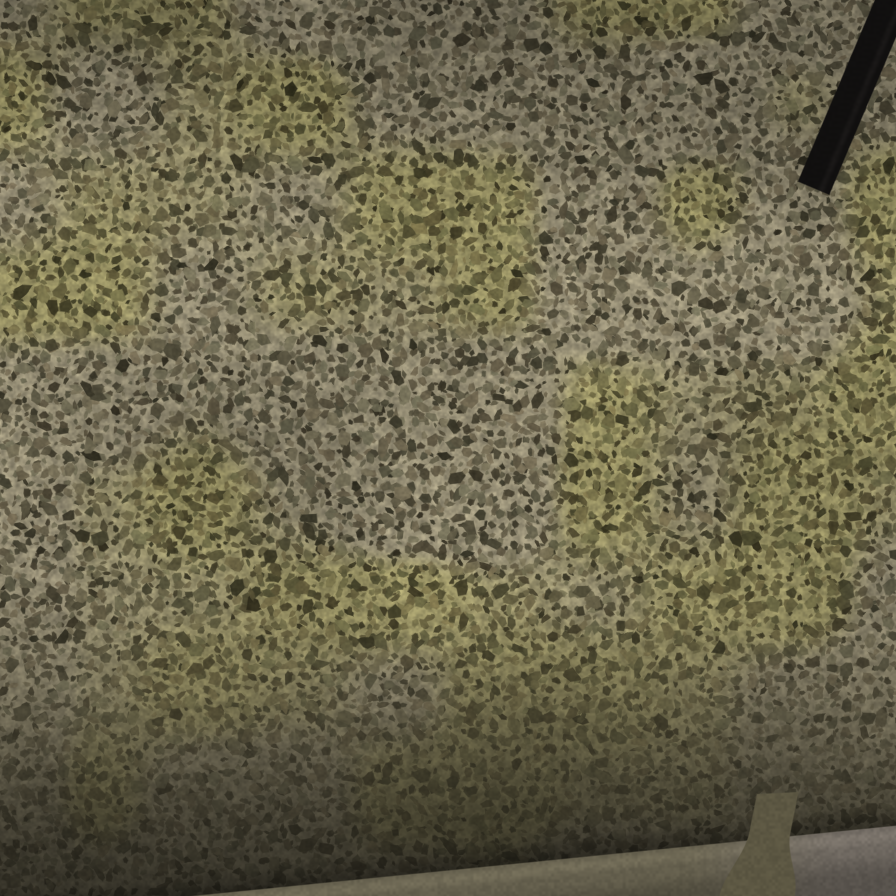
Write a Shadertoy shader that draws this texture.

```glsl
// Draws a worn terrazzo floor of olive-grey stone chips, with a dark rod and a pale skirting board.

const vec3 MATRIX_COLOR = vec3(0.575, 0.545, 0.450);
const vec3 CHIP_DARK    = vec3(0.170, 0.160, 0.115);
const vec3 CHIP_PALE    = vec3(0.475, 0.450, 0.360);
const vec3 FLOOR_MEAN   = vec3(0.430, 0.405, 0.310);
const vec3 STAIN_TINT   = vec3(1.03, 1.04, 0.86);
const vec3 ROD_COLOR    = vec3(0.065, 0.060, 0.058);
const vec3 BOARD_OLIVE  = vec3(0.390, 0.370, 0.300);
const vec3 BOARD_GREY   = vec3(0.430, 0.405, 0.375);
const vec3 POST_COLOR   = vec3(0.360, 0.340, 0.260);

const float LARGE_CELLS  = 48.0;   // chip cells across the canvas
const float MEDIUM_CELLS = 64.0;
const float SMALL_CELLS  = 88.0;
const float CHIP_AMOUNT  = 0.85;   // share of cells that hold a chip
const float SOFTNESS     = 0.0011; // half width of blurred edges
const float GRAIN        = 0.13;
const float TAU          = 6.2831853;

float hash(vec2 p) {
    return fract(sin(dot(p, vec2(127.1, 311.7))) * 43758.5453);
}

vec2 hash2(vec2 p) {
    return vec2(hash(p), hash(p + 57.3));
}

float noise(vec2 p) {
    vec2 i = floor(p), f = fract(p);
    f = f * f * (3.0 - 2.0 * f);
    return mix(mix(hash(i), hash(i + vec2(1, 0)), f.x),
               mix(hash(i + vec2(0, 1)), hash(i + vec2(1, 1)), f.x), f.y);
}

mat2 rotation(float a) {
    return mat2(cos(a), sin(a), -sin(a), cos(a));
}

float edgeWidth() {
    return max(SOFTNESS, 0.7 / iResolution.y);
}

// Coverage of the region where the distance is negative
float fill(float d) {
    return smoothstep(edgeWidth(), -edgeWidth(), d);
}

// Irregular six-sided stone, cut by randomly placed straight edges
float chipDistance(vec2 p, vec2 id, float radius) {
    float stretch = mix(0.95, 1.4, hash(id + 3.7));
    p = rotation(TAU * hash(id + 9.1)) * p * vec2(1.0 / stretch, stretch);
    float d = -1.0;
    for (int i = 0; i < 6; i++) {
        vec2 r = hash2(id + 13.7 * float(i + 1));
        float a = (float(i) + 0.7 * r.x) * TAU / 6.0;
        d = max(d, dot(p, vec2(cos(a), sin(a))) - radius * mix(0.65, 1.2, r.y));
    }
    return d;
}

// Lays one size of scattered chips over the floor
vec3 addChips(vec3 color, vec2 uv, float cells, float seed) {
    vec2 p = uv * cells + seed;
    for (int y = -1; y <= 1; y++)
    for (int x = -1; x <= 1; x++) {
        vec2 cell = floor(p) + vec2(x, y);
        vec2 id = cell + seed * 7.0;
        if (hash(id + 21.3) > CHIP_AMOUNT) continue;
        vec2 center = cell + mix(vec2(0.12), vec2(0.88), hash2(id));
        float radius = mix(0.17, 0.40, hash(id + 5.9));
        float tone = pow(hash(id + 31.1), 0.75);
        vec3 stone = mix(CHIP_DARK, CHIP_PALE, tone);
        stone *= mix(vec3(1.03, 0.99, 0.97), vec3(0.98, 1.01, 1.0), hash(id + 41.9));
        float d = chipDistance(p - center, id, radius) / cells;
        color = mix(color, stone, 0.93 * fill(d));
    }
    return color;
}

vec3 terrazzo(vec2 uv) {
    // Mottled cement, then chips from small to large
    float mottle = noise(uv * 150.0) + 0.6 * noise(uv * 290.0) - 0.8;
    vec3 color = MATRIX_COLOR * (1.0 + 0.22 * mottle);
    color = addChips(color, uv, SMALL_CELLS, 11.0);
    color = addChips(color, uv, MEDIUM_CELLS, 23.0);
    color = addChips(color, uv, LARGE_CELLS, 37.0);

    // Stains, fine grain and the shade that deepens toward the wall
    color *= mix(vec3(1), STAIN_TINT, smoothstep(0.45, 0.85, noise(uv * 9.0 + 4.0)));
    color *= 0.92 + 0.16 * noise(uv * 6.0 + 17.0);
    color = mix(FLOOR_MEAN, color, mix(0.50, 1.0, smoothstep(0.10, 0.38, uv.y)));
    color *= 1.0 + GRAIN * (noise(uv * 380.0) + noise(uv * 210.0 + 8.0) - 1.0);
    float light = mix(0.42, 1.0, smoothstep(-0.02, 0.36, uv.y + 0.03 * noise(uv * 5.0)));
    light *= 1.0 - 0.20 * smoothstep(0.72, 1.05, uv.y);
    return color * light;
}

void mainImage(out vec4 fragColor, in vec2 fragCoord) {
    vec2 uv = fragCoord / iResolution.y;
    vec3 color = terrazzo(uv);
    float grain = 1.0 + GRAIN * (noise(uv * 300.0) - 0.5);

    // Skirting board with a pale upper lip
    float board = uv.y - 0.0065 - 0.1 * (uv.x - 0.28);
    vec3 boardColor = mix(BOARD_OLIVE, BOARD_GREY, smoothstep(0.75, 0.95, uv.x));
    boardColor *= 1.0 + 0.14 * smoothstep(0.012, 0.0, abs(board + 0.010));
    boardColor *= 1.0 - 0.20 * smoothstep(0.025, 0.055, -board);
    color *= 1.0 - 0.25 * smoothstep(0.03, 0.0, board);
    color = mix(color, boardColor * grain, fill(board));

    // Upright post, wider at its foot
    float postSide = abs(uv.x - 0.845 - 0.2 * uv.y) - mix(0.042, 0.023, smoothstep(0.0, 0.07, uv.y));
    float post = max(postSide, uv.y - 0.115 - 0.05 * (uv.x - 0.87));
    color = mix(color, POST_COLOR * grain, fill(post));

    // Slanted rod with a faint sheen along one side
    vec2 axis = normalize(vec2(0.089, 0.210));
    vec2 q = uv - vec2(0.908, 0.790);
    float across = dot(q, vec2(axis.y, -axis.x));
    float rod = max(abs(across) - 0.019, -dot(q, axis));
    vec3 rodColor = ROD_COLOR * (1.0 + 0.5 * smoothstep(0.006, 0.0, abs(across - 0.009)));
    color = mix(color, rodColor * grain, fill(rod));

    fragColor = vec4(color, 1.0);
}
```
